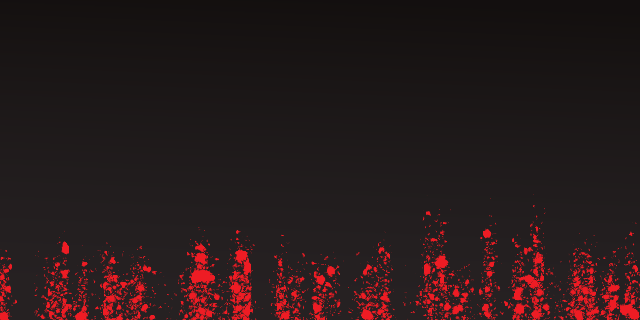
Write a Shadertoy shader that draws this background.

```glsl
// Red paint splatter rising in ragged columns over a charcoal gradient.

#define RED vec3(0.935, 0.11, 0.14)
#define CHARCOAL_TOP vec3(0.075, 0.060, 0.057)
#define CHARCOAL_BOTTOM vec3(0.150, 0.130, 0.135)
#define COLUMN_WIDTH 0.019
#define COLUMN_STRENGTH 0.68
#define STREAK_STRENGTH 0.42
#define SPLATTER_LIMIT 0.52
#define LAYERS 4
#define LARGEST_CELL 0.046
#define CELL_SHRINK 0.56
#define COLUMNS 24

// Centre and top of each paint column, in units of canvas height.
const vec2 columns[COLUMNS] = vec2[](
    vec2(0.01, 0.28), vec2(0.16, 0.24), vec2(0.19, 0.31), vec2(0.26, 0.28),
    vec2(0.34, 0.29), vec2(0.43, 0.28), vec2(0.61, 0.35), vec2(0.64, 0.34),
    vec2(0.74, 0.31), vec2(0.77, 0.32), vec2(0.88, 0.30), vec2(0.93, 0.23),
    vec2(1.00, 0.25), vec2(1.16, 0.26), vec2(1.20, 0.32), vec2(1.34, 0.42),
    vec2(1.38, 0.44), vec2(1.53, 0.42), vec2(1.62, 0.36), vec2(1.68, 0.50),
    vec2(1.80, 0.29), vec2(1.84, 0.31), vec2(1.91, 0.32), vec2(1.97, 0.36));

float hash(vec2 p) {
    return fract(sin(dot(p, vec2(127.1, 311.7))) * 43758.5453);
}

float noise(vec2 p) {
    vec2 i = floor(p), f = fract(p);
    f = f * f * (3.0 - 2.0 * f);
    return mix(mix(hash(i), hash(i + vec2(1, 0)), f.x),
               mix(hash(i + vec2(0, 1)), hash(i + vec2(1, 1)), f.x), f.y);
}

vec2 wobble(vec2 p) {
    return vec2(noise(p), noise(p + 37.3)) - 0.5;
}

float bump(float x, float centre, float width) {
    float offset = (x - centre) / width;
    return exp(-offset * offset);
}

// How thickly the paint lies around a point.
float paintDensity(vec2 p) {
    float density = 0.0;
    for (int i = 0; i < COLUMNS; i++) {
        float top = columns[i].y;
        if (p.y < top && abs(p.x - columns[i].x) < 2.5 * COLUMN_WIDTH) {
            density += smoothstep(top, 0.25 * top, p.y)
                     * bump(p.x, columns[i].x, COLUMN_WIDTH);
        }
    }
    // Two heavy clusters and thin streaks between the columns
    float heavy = bump(p.x, 0.755, 0.06) + 0.7 * bump(p.x, 1.82, 0.06);
    float streaks = noise(vec2(p.x * 24.0, 5.0)) * smoothstep(0.26, 0.02, p.y);
    return density * COLUMN_STRENGTH * (1.0 + 0.4 * heavy) + STREAK_STRENGTH * streaks;
}

// Signed distance to one layer of drops, using the four nearest cells.
float dropLayer(vec2 p, float density, float cellSize, float seed) {
    vec2 q = p / cellSize;
    vec2 corner = floor(q - 0.5);
    float nearest = 1.0;
    for (int i = 0; i < 4; i++) {
        vec2 cell = corner + vec2(i % 2, i / 2);
        vec2 key = cell + seed;
        float growth = smoothstep(0.0, 0.08, density - hash(key));
        if (growth > 0.1) {
            vec2 centre = cell + vec2(hash(key + 11.3), hash(key + 23.7));
            float size = hash(key + 41.9);
            float radius = mix(0.14, 0.42, size * size) * growth;
            radius = min(radius * (0.8 + 0.35 * density), 0.48);
            nearest = min(nearest, length(q - centre) - radius);
        }
    }
    return nearest * cellSize;
}

void mainImage(out vec4 fragColor, in vec2 fragCoord) {
    vec2 p = fragCoord / iResolution.y;
    float pixel = 1.0 / iResolution.y;

    // Slightly tilted backdrop
    float rise = clamp(p.y + 0.04 * (p.x - 1.0), 0.0, 1.0);
    vec3 color = mix(CHARCOAL_BOTTOM, CHARCOAL_TOP, pow(rise, 1.5));

    // Drops from large to small, with ragged edges
    float density = 0.0;
    if (p.y < SPLATTER_LIMIT) density = paintDensity(p);
    if (density > 0.001) {
        vec2 ragged = p + 0.010 * wobble(p * 85.0) + 0.005 * wobble(p * 210.0);
        float paint = 1.0;
        float cellSize = LARGEST_CELL;
        for (int i = 0; i < LAYERS; i++) {
            paint = min(paint, dropLayer(ragged, density, cellSize, float(i) * 71.0));
            cellSize *= CELL_SHRINK;
        }
        color = mix(color, RED, 1.0 - smoothstep(-0.7 * pixel, 0.7 * pixel, paint));
    }

    fragColor = vec4(color, 1.0);
}
```
